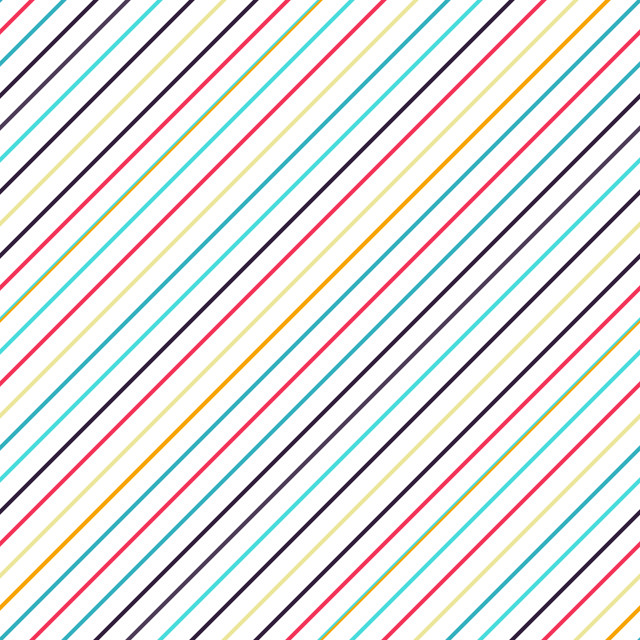
Reproduce this pattern procedurally as a WebGL 1 fragment shader.

```glsl
precision highp float;

// Thin diagonal pinstripes rising to the right on white, twenty per tile.
// The coordinate x - y is split into equal bands; each band picks an ink by
// its index, and one stripe is split lengthwise into two inks.

uniform vec2 u_resolution;

const float STRIPE_COUNT = 20.0;
const float STRIPE_WIDTH = 0.0062;   // measured across the stripe
const float SPLIT_STRIPE = 10.0;     // index of the two-ink stripe
const float DIAGONAL = 0.70711;      // axis offset to perpendicular distance

const vec3 PAPER  = vec3(1.0);
const vec3 TEAL   = vec3(0.19, 0.69, 0.74);
const vec3 RED    = vec3(0.95, 0.20, 0.34);
const vec3 DARK   = vec3(0.19, 0.11, 0.23);
const vec3 PLUM   = vec3(0.30, 0.23, 0.34);
const vec3 CYAN   = vec3(0.28, 0.86, 0.86);
const vec3 YELLOW = vec3(0.92, 0.90, 0.60);
const vec3 ORANGE = vec3(0.97, 0.64, 0.01);

// Ink by code: 0 teal, 1 red, 2 dark, 3 plum, 4 cyan, 5 yellow, 6 orange
vec3 inkColor(float code) {
  if (code < 0.5) return TEAL;
  if (code < 1.5) return RED;
  if (code < 2.5) return DARK;
  if (code < 3.5) return PLUM;
  if (code < 4.5) return CYAN;
  if (code < 5.5) return YELLOW;
  return ORANGE;
}

// Component of a vector by a whole-number index
float pick(vec4 v, float i) {
  return i < 0.5 ? v.x : i < 1.5 ? v.y : i < 2.5 ? v.z : v.w;
}

// Order of inks across the tile, in five groups of four
float stripeCode(float index) {
  float group = floor((index + 0.5) / 4.0);
  vec4 codes = vec4(2.0, 1.0, 5.0, 6.0);
  if (group < 0.5)      codes = vec4(0.0, 1.0, 0.0, 2.0);
  else if (group < 1.5) codes = vec4(3.0, 4.0, 2.0, 5.0);
  else if (group < 2.5) codes = vec4(2.0, 1.0, 4.0, 4.0);
  else if (group < 3.5) codes = vec4(1.0, 5.0, 0.0, 4.0);
  return pick(codes, index - 4.0 * group);
}

// Smoothed inside test for a signed distance, positive inside
float coverage(float dist, float pixel) {
  return clamp(0.5 + dist / pixel, 0.0, 1.0);
}

vec3 pinstripes(vec2 uv, float pixel) {
  float band = fract(uv.x - uv.y) * STRIPE_COUNT;
  float nearest = floor(band + 0.5);
  float index = mod(nearest, STRIPE_COUNT);
  float offset = (band - nearest) / STRIPE_COUNT * DIAGONAL;

  vec3 ink = inkColor(stripeCode(index));
  if (abs(index - SPLIT_STRIPE) < 0.5) {
    ink = mix(ink, ORANGE, coverage(offset, pixel));
  }
  return mix(PAPER, ink, coverage(0.5 * STRIPE_WIDTH - abs(offset), pixel));
}

void main() {
  vec2 uv = gl_FragCoord.xy / u_resolution;
  float pixel = 1.0 / min(u_resolution.x, u_resolution.y);
  gl_FragColor = vec4(pinstripes(uv, pixel), 1.0);
}
```
